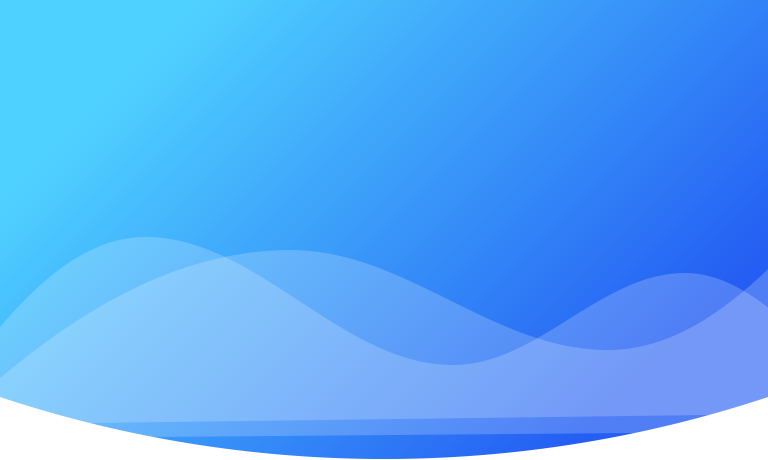
Write a WebGL 2 fragment shader that draws this background.

```glsl
#version 300 es
precision highp float;

uniform vec2 u_resolution;
out vec4 fragColor;

// Lengths are in canvas widths, with y pointing up.
const float PI = 3.14159265;
const vec3 CYAN = vec3(0.310, 0.820, 1.0);
const vec3 BLUE = vec3(0.141, 0.368, 0.953);
const vec3 WHITE = vec3(1.0);
const float GRADIENT_START = 0.26;
const float GRADIENT_END = 1.328;
const float WAVE_OPACITY = 0.2;
const float ARC_RADIUS = 1.589;
const float ARC_BOTTOM = 0.0013;

// Crests and troughs; the outer knots lie beyond the canvas.
const int KNOTS = 5;
const vec2 LEFT_WAVE[KNOTS] = vec2[KNOTS](
    vec2(-0.592, -0.5625), vec2(0.189, 0.2904), vec2(0.590, 0.1237),
    vec2(0.892, 0.2435), vec2(1.2435, 0.0352));
const vec2 RIGHT_WAVE[KNOTS] = vec2[KNOTS](
    vec2(-1.185, -0.940), vec2(0.378, 0.2734), vec2(0.792, 0.1432),
    vec2(1.638, 0.8854), vec2(2.0, 0.8854));

// Wave floors as height at the left edge and slope.
const vec2 LEFT_FLOOR = vec2(0.0466, 0.01305);
const vec2 RIGHT_FLOOR = vec2(0.0283, 0.0083);

// Joins the knots with half periods of a cosine.
float waveHeight(vec2 knots[KNOTS], float x) {
    float height = knots[0].y;
    for (int i = 1; i < KNOTS; i++) {
        vec2 span = knots[i] - knots[i - 1];
        float t = clamp((x - knots[i - 1].x) / span.x, 0.0, 1.0);
        height += span.y * (0.5 - 0.5 * cos(PI * t));
    }
    return height;
}

// Smooth coverage where the signed value is positive.
float inside(float d) {
    return clamp(0.5 + d / max(length(vec2(dFdx(d), dFdy(d))), 1e-6), 0.0, 1.0);
}

float waveMask(vec2 knots[KNOTS], vec2 ground, vec2 p) {
    float below = inside(waveHeight(knots, p.x) - p.y);
    float above = inside(p.y - ground.x - ground.y * p.x);
    return below * above;
}

void main() {
    vec2 p = gl_FragCoord.xy / u_resolution.x;
    float top = u_resolution.y / u_resolution.x;

    // Diagonal sky gradient
    float diagonal = p.x + top - p.y;
    float t = clamp((diagonal - GRADIENT_START) / (GRADIENT_END - GRADIENT_START), 0.0, 1.0);
    vec3 color = mix(CYAN, BLUE, t);

    // Translucent waves
    color = mix(color, WHITE, WAVE_OPACITY * waveMask(LEFT_WAVE, LEFT_FLOOR, p));
    color = mix(color, WHITE, WAVE_OPACITY * waveMask(RIGHT_WAVE, RIGHT_FLOOR, p));

    // White corners under the curved lower edge
    vec2 arcCenter = vec2(0.5, ARC_BOTTOM + ARC_RADIUS);
    color = mix(WHITE, color, inside(ARC_RADIUS - distance(p, arcCenter)));

    fragColor = vec4(color, 1.0);
}
```
